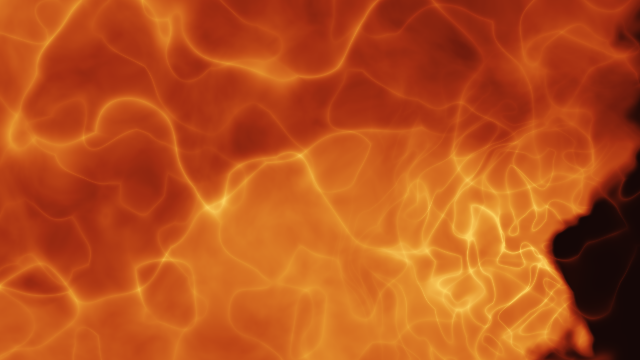
Write a Shadertoy shader that draws this texture.

```glsl
// Billowing fire: smooth red folds with glowing rims above a hot orange pool,
// fine yellow strands curling round a dark, smoky hollow at the right.
// A scalar heat field is built from warped gradient noise, then coloured.

vec2 hash2(vec2 cell) {
    vec2 k = vec2(dot(cell, vec2(127.1, 311.7)), dot(cell, vec2(269.5, 183.3)));
    return 2.0 * fract(sin(k) * 43758.5453) - 1.0;
}

// Gradient noise, roughly -0.6 to 0.6
float noise(vec2 p) {
    vec2 i = floor(p), f = fract(p);
    vec2 u = f * f * f * (f * (f * 6.0 - 15.0) + 10.0);
    float a = dot(hash2(i), f);
    float b = dot(hash2(i + vec2(1, 0)), f - vec2(1, 0));
    float c = dot(hash2(i + vec2(0, 1)), f - vec2(0, 1));
    float d = dot(hash2(i + vec2(1, 1)), f - vec2(1, 1));
    return mix(mix(a, b, u.x), mix(c, d, u.x), u.y);
}

float fbm(vec2 p, int octaves) {
    float sum = 0.0, amp = 1.0;
    for (int i = 0; i < octaves; i++) {
        sum += amp * noise(p);
        p = mat2(1.6, 1.2, -1.2, 1.6) * p + 7.3;
        amp *= 0.5;
    }
    return sum;
}

// Folded warp: the absolute value makes cusps where sheets meet
vec2 warp(vec2 p, float scale, float amount) {
    vec2 q = p * scale;
    vec2 bend = vec2(fbm(q + 3.1, 2), fbm(q + 17.7, 2));
    vec2 fold = abs(vec2(noise(q * 1.3 + 31.0), noise(q * 1.3 + 43.0)));
    return p + amount * (bend + 1.2 * fold);
}

// Bright line at d = 0, crisp on one side and fading slowly on the other
float rim(float d, float crisp, float fade) {
    float line = exp(-abs(d) / crisp);
    float veil = exp(-max(d, 0.0) / fade);
    return d < 0.0 ? line : mix(line, veil, 0.38);
}

// One layer of flame sheets seen edge-on
float sheets(vec2 p, float scale, float seed) {
    vec2 q = warp(p + seed, scale * 0.8, 0.5 / scale);
    return rim(noise(q * scale), 0.035, 0.16);
}

// Fine strands that run along arcs around a centre
float strands(vec2 p, vec2 centre, float scale, float seed) {
    vec2 v = warp(p, 4.0, 0.09) - centre;
    vec2 polar = vec2(length(v) * scale, atan(v.y, -v.x) * scale * 0.28);
    return rim(noise(polar + seed), 0.05, 0.17);
}

vec3 fireColour(float heat) {
    vec3 soot   = vec3(0.07, 0.025, 0.022);
    vec3 ember  = vec3(0.46, 0.11, 0.05);
    vec3 red    = vec3(0.65, 0.18, 0.07);
    vec3 rust   = vec3(0.76, 0.29, 0.09);
    vec3 orange = vec3(0.84, 0.43, 0.13);
    vec3 amber  = vec3(0.90, 0.58, 0.18);
    vec3 yellow = vec3(0.98, 0.80, 0.36);
    vec3 c = mix(soot, ember, smoothstep(0.0, 0.18, heat));
    c = mix(c, red, clamp((heat - 0.18) / 0.17, 0.0, 1.0));
    c = mix(c, rust, clamp((heat - 0.35) / 0.15, 0.0, 1.0));
    c = mix(c, orange, clamp((heat - 0.50) / 0.17, 0.0, 1.0));
    c = mix(c, amber, clamp((heat - 0.67) / 0.16, 0.0, 1.0));
    return mix(c, yellow, clamp((heat - 0.83) / 0.22, 0.0, 1.0));
}

float glow(vec2 p, vec2 centre, vec2 size) {
    vec2 v = (p - centre) / size;
    return exp(-dot(v, v));
}

void mainImage(out vec4 fragColor, in vec2 fragCoord) {
    vec2 p = fragCoord / iResolution.y;
    p.x += 0.5 * (16.0 / 9.0 - iResolution.x / iResolution.y);
    vec2 bent = warp(p, 3.0, 0.1);

    // Diagonal upper surface of the hot pool
    float surface = 0.16 + 0.42 * smoothstep(0.25, 0.95, p.x);
    float depth = surface - bent.y + 0.06;
    float pool = smoothstep(-0.06, 0.16, depth);

    // Broad heat and soft clouds
    float heat = mix(0.31, 0.57, pool);
    heat += 0.16 * glow(p, vec2(0.05, 1.0), vec2(0.3, 0.22));
    heat += 0.10 * glow(p, vec2(0.95, 0.2), vec2(0.4, 0.25));
    heat -= 0.10 * glow(p, vec2(0.1, 0.0), vec2(0.4, 0.08));
    heat += 0.20 * fbm(bent * 3.5 + 5.0, 4);
    heat += 0.05 * fbm(bent * 14.0 + 9.0, 3);

    // Large folds, smaller veils and the edge of the pool
    float right = smoothstep(1.0, 1.35, p.x);
    heat += mix(0.36, 0.14, max(pool, right)) * sheets(p, 2.7, 2.4);
    heat += mix(0.13, 0.10, pool) * sheets(p, 4.6, 8.2);
    heat += 0.25 * (1.0 - right) * rim(depth, 0.012, 0.10);

    // Yellow strands wrapped around the hollow
    vec2 hollow = vec2(1.78, 0.20);
    float fan = glow(p, vec2(1.38, 0.30), vec2(0.27, 0.32));
    heat += fan * 0.34 * strands(p, hollow, 9.0, 4.0);
    heat += fan * 0.24 * strands(p, hollow, 15.0, 21.0);

    // Dark hollow with faint wisps of smoke
    float edge = 1.52 + 0.26 * smoothstep(0.32, 0.68, p.y);
    float ragged = p.x - edge + 0.16 * fbm(bent * 5.0 + 13.0, 3);
    float dark = smoothstep(-0.02, 0.06, ragged);
    float wisps = 0.02 + 0.13 * sheets(p, 6.0, 14.0) * smoothstep(0.3, 0.0, ragged);
    heat = mix(heat, wisps, dark);
    heat -= 0.12 * smoothstep(1.6, 1.8, p.x) * (1.0 - dark);

    fragColor = vec4(fireColour(heat), 1.0);
}
```
